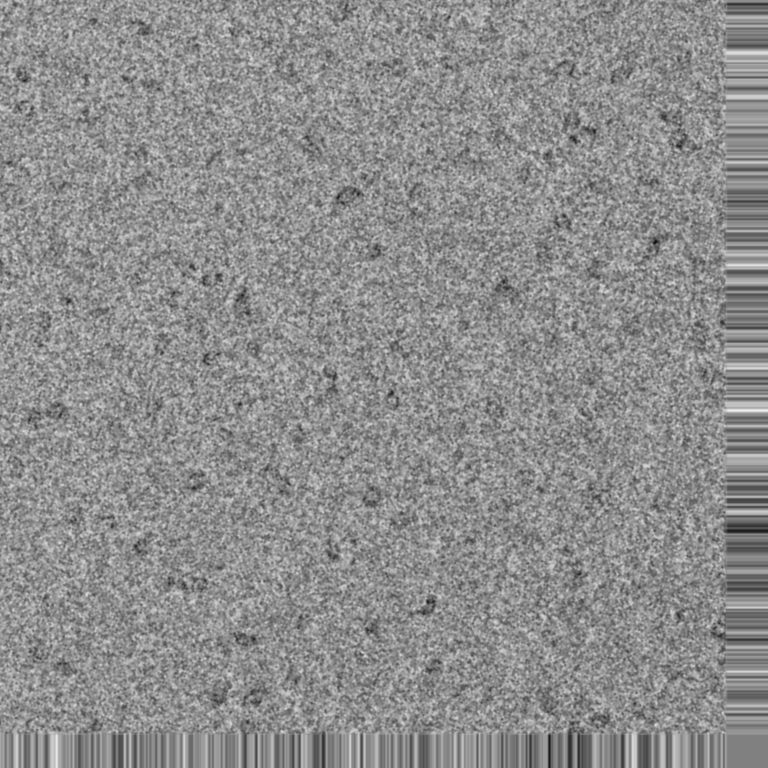
Write a three.js fragment shader that draws this texture.

```glsl
// Grainy grey micrograph strewn with faint, clumpy dark particles.
// Jittered cells place the particles, layered value noise makes the grain, and
// clamped coordinates smear the last row and column into streaked margins.
varying vec2 vUv;

const float RIGHT_EDGE = 0.946;
const float BOTTOM_EDGE = 0.044;
const float BASE_GREY = 0.566;
const float CORNER_GREY = 0.5;
const float GRAIN_CONTRAST = 0.255;
const float PARTICLE_CELLS = 16.0;
const float PARTICLE_SHARE = 0.85;

float hash(vec2 p) {
  vec3 q = fract(p.xyx * 0.1031);
  q += dot(q, q.yzx + 33.33);
  return fract((q.x + q.y) * q.z);
}

vec2 rotate(vec2 p, float angle) {
  float c = cos(angle), s = sin(angle);
  return vec2(c * p.x - s * p.y, s * p.x + c * p.y);
}

// Smooth value noise, centred on zero
float noise(vec2 p) {
  vec2 cell = floor(p), f = fract(p);
  f = f * f * (3.0 - 2.0 * f);
  float low = mix(hash(cell), hash(cell + vec2(1.0, 0.0)), f.x);
  float high = mix(hash(cell + vec2(0.0, 1.0)), hash(cell + vec2(1.0)), f.x);
  return mix(low, high, f.y) - 0.5;
}

// Fine grain: turned layers hide the lattice
float grain(vec2 p) {
  return noise(rotate(p, 0.4) * 310.0)
       + noise(rotate(p, 1.1) * 350.0 + 57.0)
       + 0.6 * noise(rotate(p, 0.8) * 180.0 + 91.0);
}

float bump(float x, float centre, float width) {
  float d = (x - centre) / width;
  return exp(-d * d);
}

// One oval particle: x is its dark body and rim, y its pale halo
vec2 particle(vec2 offset, float angle, vec2 radii) {
  float r = length(rotate(offset, angle) / radii);
  float body = 1.0 - smoothstep(0.6, 1.15, r);
  return vec2(0.5 * body + 0.6 * bump(r, 0.7, 0.25), bump(r, 1.4, 0.25));
}

// Scattered particles, gathered from the neighbouring cells
vec2 particles(vec2 p) {
  vec2 home = floor(p * PARTICLE_CELLS);
  vec2 total = vec2(0.0);
  for (int j = -1; j <= 1; j++) {
    for (int i = -1; i <= 1; i++) {
      vec2 cell = home + vec2(float(i), float(j));
      vec2 jitter = vec2(hash(cell + 11.0), hash(cell + 37.0));
      vec2 offset = p - (cell + jitter) / PARTICLE_CELLS;
      vec2 radii = mix(vec2(0.013, 0.009), vec2(0.021, 0.013), hash(cell + 71.0));
      float present = step(hash(cell + 83.0), PARTICLE_SHARE);
      float strength = mix(0.45, 1.2, hash(cell + 29.0));
      total += present * strength * particle(offset, 6.283 * hash(cell + 53.0), radii);
    }
  }
  return total;
}

void main() {
  // Holding the coordinate at the border draws the streaks
  vec2 p = vec2(min(vUv.x, RIGHT_EDGE), max(vUv.y, BOTTOM_EDGE));
  float inRight = smoothstep(0.0, 0.002, vUv.x - RIGHT_EDGE);
  float inBottom = smoothstep(0.0, 0.002, BOTTOM_EDGE - vUv.y);
  float margin = max(inRight, inBottom);

  // Background, slightly darker towards the lower right
  float grey = BASE_GREY + 0.018 * (p.y - p.x);
  grey += GRAIN_CONTRAST * mix(1.0, 1.35, margin) * grain(p);

  // Particles broken into dark clumps
  vec2 marks = particles(p);
  float clumps = smoothstep(-0.3, 0.35, noise(rotate(p, 0.6) * 125.0));
  grey -= marks.x * mix(0.02, 0.19, clumps);
  grey += marks.y * 0.018;

  // Broader bands in the margins, plain grey where they meet
  grey += margin * (0.2 * noise(p * 105.0 + 19.0) - 0.03);
  grey = mix(grey, CORNER_GREY, inRight * inBottom);

  gl_FragColor = vec4(vec3(clamp(grey, 0.0, 1.0)), 1.0);
}
```
